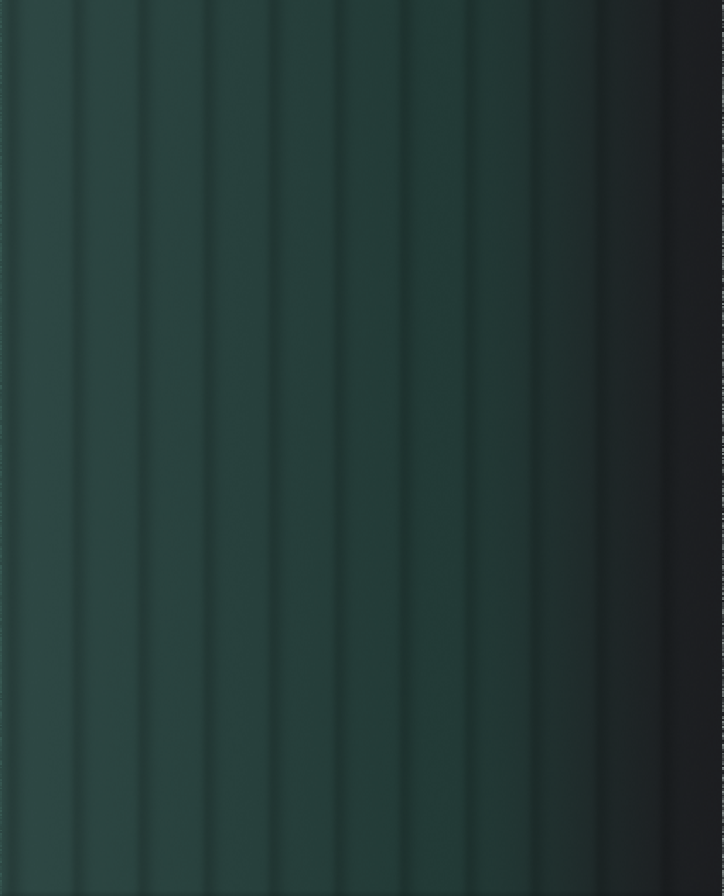
Reproduce this background procedurally as a WebGL 2 fragment shader.

```glsl
#version 300 es
precision highp float;

uniform vec2 u_resolution;
out vec4 fragColor;

#define FOLD_WIDTH 0.0903
#define FOLD_OFFSET 0.0160
#define SHADOW_DEPTH 0.15
#define SHADOW_LEFT 0.09
#define SHADOW_RIGHT 0.16
#define RIM_WIDTH 0.0026
#define GRAIN_ROWS 512.0
#define PALE_TEAL vec3(0.178, 0.280, 0.265)
#define DEEP_TEAL vec3(0.135, 0.230, 0.214)
#define NIGHT vec3(0.110, 0.116, 0.127)

float hash(vec2 p) {
    vec3 q = fract(p.xyx * vec3(0.1031, 0.1030, 0.0973));
    q += dot(q, q.yzx + 33.33);
    return fract((q.x + q.y) * q.z);
}

// Pale teal on the left, sinking into near black on the right
vec3 baseColor(float x) {
    vec3 teal = mix(PALE_TEAL, DEEP_TEAL, clamp((x - 0.04) / 0.54, 0.0, 1.0));
    return mix(teal, NIGHT, smoothstep(0.60, 1.0, x));
}

// Soft crease at each fold, wider on its right side
float foldShadow(float x) {
    float d = fract((x - FOLD_OFFSET) / FOLD_WIDTH + 0.5) - 0.5;
    float spread = d < 0.0 ? SHADOW_LEFT : SHADOW_RIGHT;
    return exp(-d * d / (spread * spread));
}

// Coverage of a thin strip, with distance measured from its side
float rim(float distance, float pixel) {
    return 1.0 - smoothstep(RIM_WIDTH - pixel, RIM_WIDTH + pixel, distance);
}

void main() {
    vec2 uv = gl_FragCoord.xy / u_resolution;
    float pixel = 0.5 / u_resolution.x;

    vec3 color = baseColor(uv.x);
    color *= 1.0 - SHADOW_DEPTH * foldShadow(uv.x);

    // Slight darkening along the lower edge
    color *= 1.0 - 0.12 * (1.0 - smoothstep(0.0, 0.008, uv.y));

    // Speckled rims: faint teal on the left, pale grey on the right
    float row = floor(uv.y * GRAIN_ROWS);
    float leftGrain = hash(vec2(row, 3.0));
    float rightGrain = hash(vec2(row, 17.0));
    color = mix(color, vec3(0.25, 0.40, 0.37), 0.6 * leftGrain * rim(uv.x, pixel));
    color = mix(color, vec3(0.62, 0.66, 0.65), 0.8 * rightGrain * rim(1.0 - uv.x, pixel));

    // Fine grain against banding
    color += (hash(floor(uv * GRAIN_ROWS)) - 0.5) * 0.004;

    fragColor = vec4(color, 1.0);
}
```
